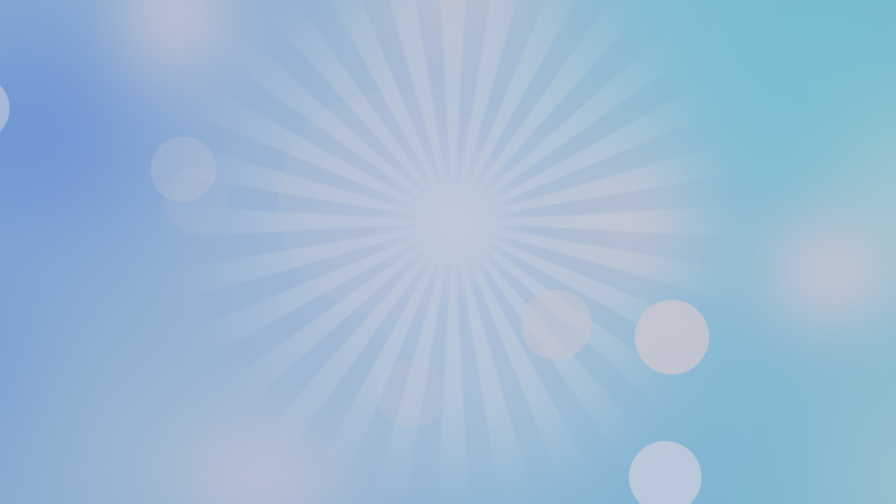
Give the GLSL for this background, as a WebGL 1 fragment shader.

```glsl
precision highp float;
// Pale sunburst over a soft blue-to-cyan sky with translucent bokeh discs.
// Gaussian glows tint a horizontal gradient, a cosine of the polar angle
// makes the rays, and distance functions give the discs their smooth edges.

uniform vec2 u_resolution;

// Tints the colour with an elliptical Gaussian glow.
vec3 glow(vec3 base, vec2 p, vec2 center, vec2 size, vec3 tint, float strength) {
    vec2 d = (p - center) / size;
    return mix(base, tint, strength * exp(-dot(d, d)));
}

// Lays a translucent disc over the colour, with an edge of the given softness.
vec3 disc(vec3 base, vec2 p, vec2 center, float radius, float soft, vec3 tint, float opacity) {
    float edge = length(p - center) - radius;
    return mix(base, tint, opacity * (1.0 - smoothstep(-soft, soft, edge)));
}

// Paints alternating light and dark wedges that fade at the hub and the rim.
vec3 sunburst(vec3 base, vec2 d, float pixel) {
    float r = length(d);
    float angle = atan(d.y, d.x + 1e-5);
    float soft = 0.15 + 28.0 * pixel / max(r, 0.01);
    float wedge = smoothstep(-soft, soft, cos(28.0 * angle));
    float fade = smoothstep(0.02, 0.17, r) * (1.0 - smoothstep(0.28, 0.62, r));
    vec3 lit = mix(base, vec3(0.79, 0.81, 0.86), 0.24);
    vec3 shaded = mix(base, vec3(0.54, 0.65, 0.79), 0.19);
    return mix(base, mix(shaded, lit, wedge), fade);
}

void main() {
    float pixel = 1.0 / u_resolution.y;
    vec2 p = (gl_FragCoord.xy - 0.5 * u_resolution) * pixel;
    vec2 hub = vec2(0.01, 0.06);
    vec3 blush = vec3(0.77, 0.77, 0.82);
    vec3 mist = vec3(0.75, 0.79, 0.86);

    // Sky: periwinkle on the left, cyan on the right
    vec3 color = mix(vec3(0.53, 0.67, 0.82), vec3(0.49, 0.71, 0.82),
                     smoothstep(-0.4, 0.5, p.x));
    color = glow(color, p, vec2(-0.82, 0.23), vec2(0.28, 0.22), vec3(0.43, 0.58, 0.83), 0.9);
    color = glow(color, p, vec2(-0.92, -0.24), vec2(0.17, 0.25), vec3(0.45, 0.60, 0.82), 0.7);
    color = glow(color, p, vec2(-0.62, -0.42), vec2(0.32, 0.30), vec3(0.61, 0.72, 0.82), 0.65);
    color = glow(color, p, vec2(0.73, 0.40), vec2(0.48, 0.36), vec3(0.46, 0.74, 0.82), 0.95);
    color = glow(color, p, vec2(0.30, -0.47), vec2(0.28, 0.22), vec3(0.48, 0.69, 0.82), 0.7);
    color = glow(color, p, vec2(0.93, 0.10), vec2(0.20, 0.22), vec3(0.64, 0.78, 0.81), 0.8);
    color = glow(color, p, vec2(0.92, -0.45), vec2(0.22, 0.28), vec3(0.60, 0.76, 0.81), 0.8);

    // Warm highlights near the borders
    color = glow(color, p, vec2(-0.54, 0.48), vec2(0.13, 0.15), blush, 0.75);
    color = glow(color, p, vec2(-0.37, -0.45), vec2(0.19, 0.16), blush, 0.65);
    color = glow(color, p, vec2(0.76, -0.04), vec2(0.15, 0.13), blush, 0.85);

    // Pale haze around the hub
    color = glow(color, p, hub, vec2(0.44, 0.46), mist, 0.85);
    color = glow(color, p, vec2(0.08, -0.25), vec2(0.25, 0.22), mist, 0.4);
    color = glow(color, p, vec2(0.01, 0.52), vec2(0.18, 0.20), blush, 0.75);
    color = glow(color, p, vec2(0.35, 0.05), vec2(0.15, 0.15), blush, 0.8);

    color = sunburst(color, p - hub, pixel);
    color = glow(color, p, hub, vec2(0.10), vec3(0.75, 0.80, 0.87), 0.65);

    // Faint discs
    color = disc(color, p, vec2(-0.113, 0.095), 0.225, 0.004, blush, 0.15);
    color = disc(color, p, vec2(-0.525, 0.164), 0.065, pixel, blush, 0.30);
    color = disc(color, p, vec2(-0.500, 0.102), 0.065, 0.004, blush, 0.12);
    color = disc(color, p, vec2(-0.074, -0.282), 0.067, pixel, blush, 0.22);
    color = disc(color, p, vec2(-0.935, 0.285), 0.065, pixel, mist, 0.65);

    // Bright discs
    color = disc(color, p, vec2(0.215, -0.144), 0.070, pixel, blush, 0.60);
    color = disc(color, p, vec2(0.444, -0.169), 0.074, pixel, blush, 0.92);
    color = disc(color, p, vec2(0.431, -0.447), 0.072, pixel, mist, 0.90);

    gl_FragColor = vec4(color, 1.0);
}
```
